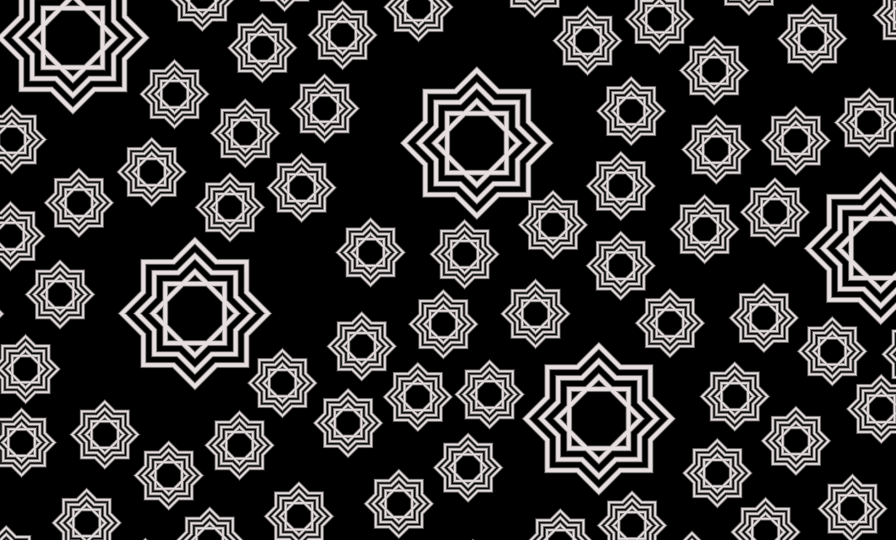
Reproduce this pattern procedurally as a Shadertoy shader.

```glsl
#define BIG_SIZE 0.0955
#define BIG_LINE 0.0090
#define SMALL_SIZE 0.0428
#define SMALL_LINE 0.0050
#define SPACING 0.163
#define MIN_GAP 0.140
#define CLEARANCE 0.207
#define DRIFT 0.5
#define TILT 0.3
#define SOFTNESS 0.0023
#define INK vec3(0.91, 0.88, 0.88)

vec2 hash2(vec2 p) {
    vec3 q = fract(p.xyx * vec3(0.1031, 0.1030, 0.0973));
    q += dot(q, q.yzx + 33.33);
    return fract((q.xx + q.yz) * q.zy);
}

float gradientAt(vec2 corner, vec2 offset) {
    float angle = 6.2832 * hash2(corner).x;
    return dot(vec2(cos(angle), sin(angle)), offset);
}

float gradientNoise(vec2 p) {
    vec2 i = floor(p), f = p - i, e = vec2(1, 0);
    vec2 u = f * f * f * (f * (f * 6.0 - 15.0) + 10.0);
    return mix(mix(gradientAt(i, f), gradientAt(i + e, f - e), u.x),
               mix(gradientAt(i + e.yx, f - e.yx), gradientAt(i + 1.0, f - 1.0), u.x), u.y);
}

// Two nested eight-pointed outlines around a pair of crossed squares
float starDistance(vec2 p, float size, float line) {
    p = abs(p);
    float upright = max(p.x, p.y);
    float diamond = (p.x + p.y) * 0.70711;
    float star = min(upright, diamond);
    float outlines = min(abs(star - size), abs(star - 0.79 * size));
    float squares = min(abs(upright - 0.575 * size), abs(diamond - 0.575 * size));
    return min(outlines, squares) - 0.5 * line;
}

// Big stars zigzag across the canvas in golden-ratio steps
vec2 bigCenter(int i) {
    float n = float(i);
    return vec2(0.135 + 0.374 * n - 0.148 * mod(n, 2.0),
                0.93 - 0.826 * fract(0.618 * n));
}

// Moves a point outside every big star's clearance ring
vec2 pushOut(vec2 p) {
    for (int i = 0; i < 5; i++) {
        vec2 away = p - bigCenter(i);
        float d = max(length(away), 1e-4);
        p += away / d * max(0.0, CLEARANCE - d);
    }
    return p;
}

mat2 latticeTilt() {
    return mat2(cos(TILT), sin(TILT), -sin(TILT), cos(TILT));
}

// Drifted triangular lattice; z is 0 where a big star takes the place
vec3 seedAt(vec2 cell) {
    vec2 q = vec2(cell.x + 0.5 * cell.y, 0.866 * cell.y);
    vec2 n = q * 0.6 + 40.0;
    q += DRIFT * vec2(gradientNoise(n), gradientNoise(n + 31.7));
    vec2 p = SPACING * (latticeTilt() * q);
    float alive = 1.0;
    for (int i = 0; i < 5; i++)
        alive *= step(0.8 * CLEARANCE, distance(p, bigCenter(i)));
    return vec3(pushOut(p), alive);
}

// Pushes a seed away from neighbours that are too close
vec2 relax(vec2 cell, vec2 seed) {
    vec2 shift = vec2(0);
    for (int j = -1; j <= 1; j++)
    for (int i = -1; i <= 1; i++) {
        if (i == 0 && j == 0) continue;
        vec3 other = seedAt(cell + vec2(i, j));
        vec2 away = seed - other.xy;
        float d = max(length(away), 1e-4);
        shift += other.z * 0.5 * away / d * max(0.0, MIN_GAP - d);
    }
    return pushOut(seed + shift);
}

void mainImage(out vec4 fragColor, in vec2 fragCoord) {
    vec2 p = fragCoord / iResolution.y;
    float d = 1.0;

    for (int i = 0; i < 5; i++)
        d = min(d, starDistance(p - bigCenter(i), BIG_SIZE, BIG_LINE));

    // Small stars from the nearby lattice cells
    vec2 q = p * latticeTilt() / SPACING;
    for (int j = -1; j <= 1; j++)
    for (int i = -1; i <= 1; i++) {
        float row = round(q.y / 0.866) + float(j);
        vec2 cell = vec2(round(q.x - 0.5 * row) + float(i), row);
        vec3 seed = seedAt(cell);
        if (seed.z < 0.5 || distance(p, seed.xy) > MIN_GAP) continue;
        d = min(d, starDistance(p - relax(cell, seed.xy), SMALL_SIZE, SMALL_LINE));
    }

    float soft = max(SOFTNESS, 0.7 / iResolution.y);
    fragColor = vec4(INK * (1.0 - smoothstep(-soft, soft, d)), 1.0);
}
```
